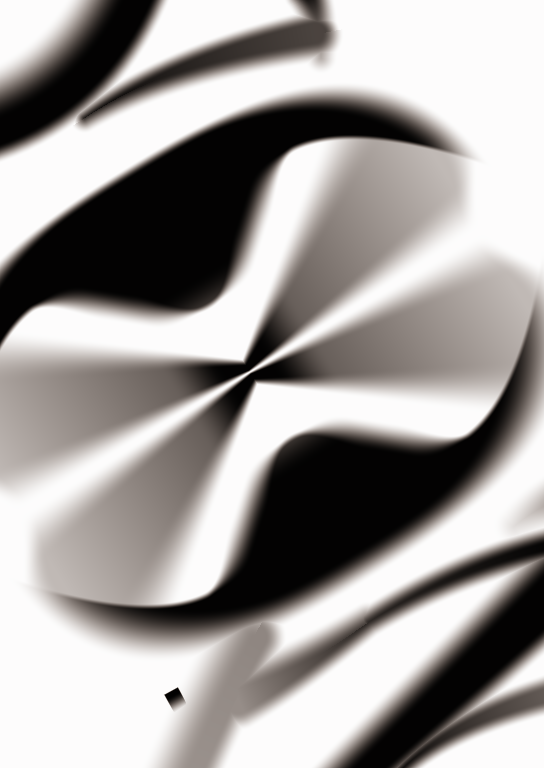
This background is drawn by a WebGL 2 fragment shader. Its source:

```glsl
#version 300 es
precision highp float;
// Monochrome abstract: four soft petals around a pinched centre, wrapped in
// black, with smoky ribbons in two corners. The petals are one folded quadrant
// shaded by curves; the ribbons are quadratic Bezier strokes of varying width.
uniform vec2 u_resolution;
out vec4 outColor;

const int SEGMENTS = 18;
const vec2 CENTRE = vec2(0.3255, 0.5156);
const float PETAL_LENGTH = 0.3906;
const float AXIS_ANGLE = 0.55;

vec2 bezier(vec2 a, vec2 b, vec2 c, float t) {
    return mix(mix(a, b, t), mix(b, c, t), t);
}

// Ink of a curved ribbon. width and ink run start to end; soft is (left, right).
float ribbon(vec2 p, vec2 a, vec2 b, vec2 c, vec2 width, vec2 ink, vec2 soft) {
    float nearest = 1e3, along = 0.0, side = 0.0;
    vec2 start = a;
    for (int i = 1; i <= SEGMENTS; i++) {
        vec2 end = bezier(a, b, c, float(i) / float(SEGMENTS));
        vec2 dir = end - start, rel = p - start;
        float h = clamp(dot(rel, dir) / dot(dir, dir), 0.0, 1.0);
        float d = length(rel - dir * h);
        if (d < nearest) {
            nearest = d;
            along = (float(i - 1) + h) / float(SEGMENTS);
            side = dir.x * rel.y - dir.y * rel.x;
        }
        start = end;
    }
    float w = mix(width.x, width.y, along);
    float s = side > 0.0 ? soft.x : soft.y;
    return mix(ink.x, ink.y, along) * (1.0 - smoothstep(w - s, w + s, nearest));
}

// Upper rim of a petal: rises from the valley to a corner, then rounds off.
float petalRim(float u) {
    float rise = 0.26 + 0.30 * smoothstep(0.0, 0.517, u);
    return rise - 0.26 * pow(max(u - 0.5, 0.0) / 0.427, 1.7);
}

// Grey inside a petal, between the white ray and the white inner band.
float petalInk(vec2 q) {
    float u = q.x, v = q.y;
    float ray = smoothstep(0.01 * u, 0.18 * u + 0.008, v);
    float band = 1.0 - smoothstep(0.52 * u + 0.025, 0.8 * u + 0.05, v);
    float past = max(u - 0.783, 0.0);
    float cap = length(vec2(past, max(0.267 - v, 0.0) * past / 0.15));
    float tone = 0.68 - 0.43 * clamp((u - 0.1) / 0.8, 0.0, 1.0);
    tone += 0.32 * (1.0 - smoothstep(0.07, 0.25, u));
    return tone * ray * band * (1.0 - smoothstep(0.14, 0.25, cap));
}

// Black body around the petals: a superellipse, softer toward its ends.
float bodyInk(vec2 q, float lower) {
    float level = pow(q.x, 2.7) + pow(q.y / 0.78, 2.7);
    float spread = smoothstep(0.25, 0.9, q.x);
    float inner = mix(0.93, 0.8, spread) - 0.2 * lower;
    float outer = mix(1.06, 1.15, spread);
    return (1.0 - smoothstep(inner, outer, level)) * smoothstep(0.05, 0.36, q.y);
}

float flowerInk(vec2 p) {
    float c = cos(AXIS_ANGLE), s = sin(AXIS_ANGLE);
    vec2 q = mat2(c, -s, s, c) * (p - CENTRE) / PETAL_LENGTH;
    float lower = 1.0 - smoothstep(-0.1, 0.1, q.y);
    q = abs(q);
    float blur = 0.012 + 0.055 * smoothstep(0.03, 0.2, q.x)
                       * (1.0 - smoothstep(0.32, 0.5, q.x));
    float outside = smoothstep(-blur, blur, q.y - petalRim(q.x));
    return mix(petalInk(q), bodyInk(q, lower), outside);
}

float upperRibbons(vec2 p) {
    float ink = ribbon(p, vec2(-0.03, 0.83), vec2(0.12, 0.875), vec2(0.18, 1.03),
                       vec2(0.038), vec2(1.0), vec2(0.034, 0.012));
    ink = max(ink, ribbon(p, vec2(0.11, 0.846), vec2(0.22, 0.92), vec2(0.41, 0.955),
                          vec2(0.006, 0.024), vec2(1.0, 0.72), vec2(0.010, 0.014)));
    return max(ink, ribbon(p, vec2(0.40, 1.01), vec2(0.417, 0.98), vec2(0.418, 0.925),
                           vec2(0.018, 0.008), vec2(1.0, 0.35), vec2(0.014)));
}

float lowerRibbons(vec2 p) {
    float ink = ribbon(p, vec2(0.443, -0.03), vec2(0.573, 0.09), vec2(0.73, 0.24),
                       vec2(0.028, 0.042), vec2(1.0), vec2(0.022, 0.014));
    ink = max(ink, ribbon(p, vec2(0.515, -0.01), vec2(0.58, 0.06), vec2(0.73, 0.10),
                          vec2(0.007, 0.018), vec2(1.0, 0.6), vec2(0.010)));
    ink = max(ink, ribbon(p, vec2(0.73, 0.293), vec2(0.60, 0.265), vec2(0.48, 0.19),
                          vec2(0.016, 0.010), vec2(1.0, 0.85), vec2(0.012)));
    ink = max(ink, ribbon(p, vec2(0.48, 0.19), vec2(0.38, 0.12), vec2(0.31, 0.09),
                          vec2(0.010, 0.030), vec2(0.85, 0.42), vec2(0.012, 0.018)));
    ink = max(ink, ribbon(p, vec2(0.33, 0.17), vec2(0.29, 0.10), vec2(0.235, -0.03),
                          vec2(0.030), vec2(0.45, 0.40), vec2(0.014, 0.030)));
    return max(ink, ribbon(p, vec2(0.73, 0.35), vec2(0.70, 0.34), vec2(0.67, 0.315),
                           vec2(0.020, 0.008), vec2(0.4, 0.15), vec2(0.020)));
}

// Small tilted chip that fades toward its lower end.
float chipInk(vec2 p, vec2 centre, vec2 halfSize, float angle) {
    float c = cos(angle), s = sin(angle);
    vec2 q = mat2(c, -s, s, c) * (p - centre);
    vec2 d = abs(q) - halfSize;
    float shape = 1.0 - smoothstep(-0.001, 0.001, max(d.x, d.y));
    return shape * smoothstep(-halfSize.y, halfSize.y * 0.6, q.y);
}

void main() {
    vec2 p = gl_FragCoord.xy / u_resolution.y;
    float ink = max(flowerInk(p), max(upperRibbons(p), lowerRibbons(p)));
    ink = max(ink, chipInk(p, vec2(0.230, 0.087), vec2(0.010, 0.015), 0.5));
    // Warm the mid greys, leaving black and white neutral.
    float light = mix(0.99, 0.01, ink);
    vec3 warmth = vec3(0.010, -0.025, -0.045) * 4.0 * light * (1.0 - light);
    outColor = vec4(light + warmth, 1.0);
}
```
